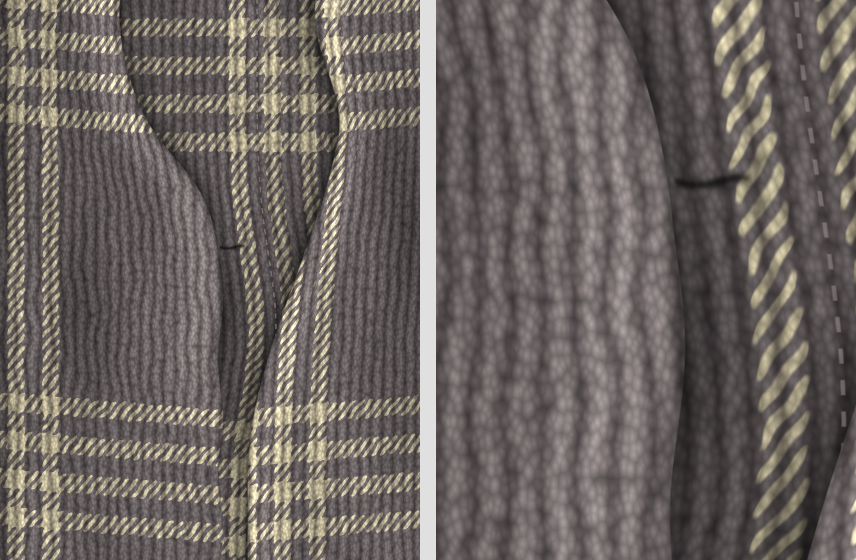
Left, the full canvas; right, a detail of the centre.
Reproduce this texture procedurally as a Shadertoy shader.

```glsl
const float TAU = 6.2831853;
const vec3 GREY_PILE = vec3(0.435, 0.405, 0.405);
const vec3 CREAM_PILE = vec3(0.83, 0.79, 0.65);
const vec3 GROOVE = vec3(0.17, 0.145, 0.155);
const vec3 THREAD = vec3(0.66, 0.61, 0.60);

vec2 hash2(vec2 p) {
    vec3 q = fract(p.xyx * vec3(0.1031, 0.1030, 0.0973));
    q += dot(q, q.yzx + 33.33);
    return fract((q.xx + q.yz) * q.zy);
}

// Distance to the nearest jittered cell point
float cellular(vec2 p) {
    vec2 cell = floor(p), f = p - cell;
    float nearest = 2.0;
    for (int j = -1; j <= 1; j++)
    for (int i = -1; i <= 1; i++) {
        vec2 o = vec2(float(i), float(j));
        vec2 d = o + hash2(cell + o) - f;
        nearest = min(nearest, dot(d, d));
    }
    return sqrt(nearest);
}

float waves(vec2 p) {
    return (sin(p.x + 1.7 * sin(p.y * 0.7)) + 0.6 * sin(p.y * 1.9 + p.x * 1.3)
          + 0.4 * sin(p.x * 3.1 - p.y * 2.7)) * 0.5;
}

float bump(float x, float centre, float width) {
    float d = (x - centre) / width;
    return exp(-d * d);
}

// Evenly spaced stripes, from 'first' upwards
float stripeGroup(float x, float first, float spacing, float count, float halfWidth) {
    float i = clamp(floor((x - first) / spacing + 0.5), 0.0, count - 1.0);
    return 1.0 - smoothstep(halfWidth - 0.004, halfWidth + 0.004, abs(x - first - i * spacing));
}

float leftFold(float y) {
    return 0.525 - 0.235 * smoothstep(0.72, 1.22, y) + 0.006 * sin(y * 23.0);
}

float rightFold(float y) {
    return 0.59 + 0.23 * smoothstep(0.2, 1.15, y) - 0.07 * smoothstep(1.0, 1.3, y);
}

// Twill plaid: single stripes are half cream, crossings fully cream
float plaid(vec2 cloth, float firstStripe) {
    vec2 c = cloth + 0.0025 * vec2(waves(cloth * 70.0), waves(cloth.yx * 80.0));
    float across = stripeGroup(mod(c.y, 0.96), 0.105, 0.091, 4.0, 0.022);
    float down = stripeGroup(c.x, firstStripe, 0.083, 3.0, 0.020);
    float twill = sin(TAU * (c.x * 46.0 - c.y * 36.0));
    return smoothstep(-0.6, 0.6, (across + down - 1.0) * 1.7 + twill);
}

// Rounded wales with wandering grooves
float cord(vec2 cloth, float wales, float wander) {
    float drift = wander * waves(vec2(cloth.x * 19.0, cloth.y * 21.0));
    float ridge = 0.5 + 0.5 * cos(TAU * (cloth.x * wales + drift));
    return pow(ridge, 0.65);
}

vec3 corduroy(vec2 cloth, float firstStripe, float wales, float wander, float light) {
    float fuzz = cellular(cloth * vec2(150.0, 95.0)) - 0.5;
    float tuft = cellular(cloth * vec2(65.0, 48.0) + 7.0) - 0.5;
    float cream = plaid(cloth, firstStripe);
    vec3 pile = mix(GREY_PILE, CREAM_PILE, cream * 0.93);
    float ridge = cord(cloth, wales, wander);
    vec3 col = mix(mix(GROOVE, pile, 0.42 + 0.1 * cream), pile, ridge);
    return col * light * (1.0 - 0.42 * fuzz - 0.24 * tuft);
}

// Dashed seam; d is the distance across, s runs along it
float stitch(float d, float s) {
    float dash = smoothstep(-0.2, 0.3, sin(TAU * s * 40.0));
    return dash * (1.0 - smoothstep(0.0008, 0.0028, abs(d)));
}

void mainImage(out vec4 fragColor, in vec2 fragCoord) {
    vec2 p = fragCoord / iResolution.x;
    float px = 1.0 / iResolution.x;
    float foldL = leftFold(p.y), foldR = rightFold(p.y);
    float dL = p.x - foldL, dR = p.x - foldR;
    float soft = 0.09 * waves(p * vec2(16.0, 6.0));

    // Left panel: rounds up to its fold edge
    float leftDepth = smoothstep(0.15, 0.6, p.y);
    vec2 leftCloth = vec2(p.x - 0.3 * (foldL - 0.525) * smoothstep(0.05, 0.5, p.x), p.y + 0.08 * p.x);
    float leftLight = 0.97 + soft + leftDepth * (0.27 * bump(dL, -0.045, 0.06) - 0.3 * bump(dL, 0.0, 0.012))
                    - 0.28 * bump(p.x, 0.0, 0.035) - 0.16 * bump(p.x, 0.18, 0.08) * leftDepth;
    vec3 col = corduroy(leftCloth, -0.045, 37.0, 0.3, leftLight);

    // Centre panel: sunken between the folds
    vec2 midCloth = vec2(p.x - 0.045 * bump(p.y, 0.55, 0.25), p.y + 0.07);
    float midLight = 0.93 + soft - 0.45 * leftDepth * exp(-max(dL, 0.0) * 32.0)
                   - 0.48 * exp(-max(-dR, 0.0) * 36.0);
    vec3 mid = corduroy(midCloth, 0.565, 40.0, 0.12, midLight);
    float tack = smoothstep(0.0, 0.006, p.x - 0.52) * smoothstep(0.0, 0.006, 0.585 - p.x);
    mid *= 1.0 - 0.6 * tack * bump(p.y, 0.745 + 0.003 * sin(p.x * 90.0), 0.004);
    mid = mix(mid, THREAD, 0.5 * stitch(midCloth.x - 0.612, p.y));
    col = mix(col, mid, smoothstep(-px, px, dL));

    // Right panel: overlaps the centre and follows its slanted edge
    float pull = 0.25 * (foldR - 0.59) * exp(-3.0 * max(dR, 0.0));
    vec2 rightCloth = vec2(p.x - pull, p.y + 0.04 - 0.08 * (p.x - 0.6));
    float rightLight = 0.96 + soft + 0.24 * bump(dR, 0.035, 0.045) - 0.2 * bump(dR, 0.0, 0.006)
                     - 0.26 * bump(p.x, 0.97, 0.08) * bump(p.y, 0.85, 0.35);
    vec3 right = corduroy(rightCloth, 0.59, 38.0, 0.15, rightLight);
    right = mix(right, THREAD, 0.5 * stitch(dR - 0.05, p.y));
    col = mix(col, right, smoothstep(-px, px, dR));

    fragColor = vec4(clamp(col, 0.0, 1.0), 1.0);
}
```
